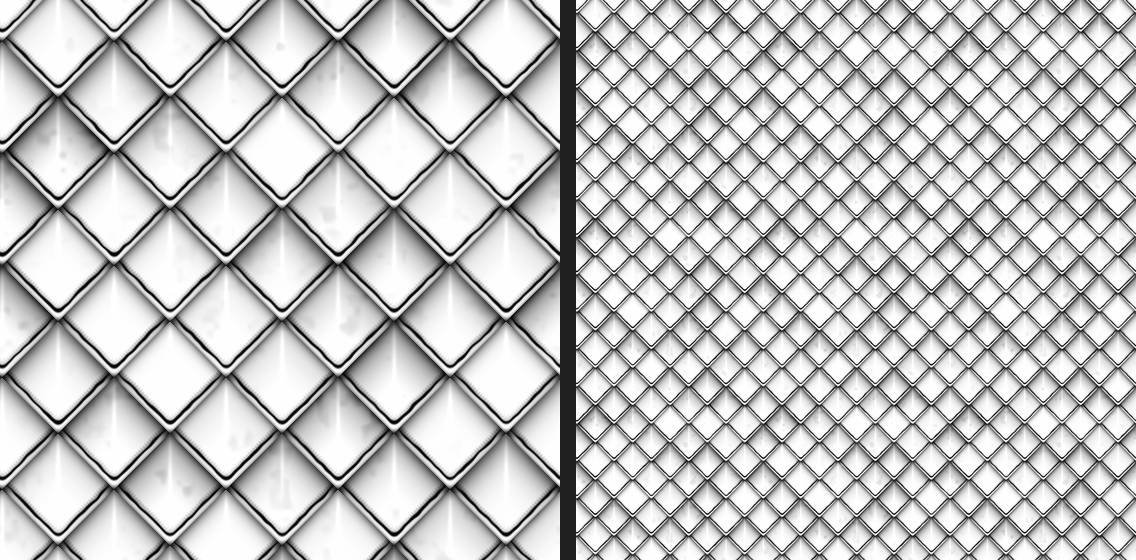
Left, the tile; right, the same tile 3 across and 3 down.
Give the GLSL for this texture map, as a Shadertoy shader.

```glsl
// Overlapping square scales set on their corners: five across, ten staggered rows.
// A 45-degree lattice gives each scale edge coordinates; distances to its edges
// place the rim, groove, serrated bevel and the shadow thrown by the scales above.

float hash(vec2 p)
{
    vec3 h = fract(p.xyx * vec3(0.1031, 0.1030, 0.0973));
    h += dot(h, h.yzx + 33.33);
    return fract((h.x + h.y) * h.z);
}

// Value noise that wraps after "period" cells.
float wrapNoise(vec2 uv, float period)
{
    vec2 p = uv * period, i = floor(p), f = fract(p);
    f = f * f * (3.0 - 2.0 * f);
    vec2 lo = mod(i, period), hi = mod(i + 1.0, period);
    return mix(mix(hash(lo), hash(vec2(hi.x, lo.y)), f.x),
               mix(hash(vec2(lo.x, hi.y)), hash(hi), f.x), f.y);
}

float smoothMin(float a, float b, float k)
{
    float h = max(k - abs(a - b), 0.0) / k;
    return min(a, b) - h * h * k * 0.25;
}

void mainImage(out vec4 fragColor, in vec2 fragCoord)
{
    vec2 uv = fragCoord / iResolution.xy;
    float soft = max(0.008, 7.0 / iResolution.y);

    // Lattice: the bottom tip of each scale is edge = (0, 0), its top is (1, 1).
    vec2 q = uv * 5.0 - vec2(0.52, 0.128);
    vec2 lattice = vec2(q.x + q.y, q.y - q.x);
    vec2 cell = floor(lattice), edge = fract(lattice);
    vec2 id = mod(vec2(cell.x - cell.y, cell.x + cell.y), 10.0);
    float depth = hash(id + 3.7), grime = hash(id + 21.3);

    float lower = smoothMin(edge.x, edge.y, 0.09);
    float upper = smoothMin(1.0 - edge.x, 1.0 - edge.y, 0.07);
    float along = max(edge.x, edge.y);
    float side = edge.x - edge.y;
    float wobble = wrapNoise(uv, 64.0) - 0.5;
    float cloud = wrapNoise(uv, 24.0) * 0.6 + wrapNoise(uv, 72.0) * 0.4;

    // Face: shadow from the scales above, broader and deeper on some.
    float reach = mix(0.05, 0.15, depth * depth);
    float shadow = mix(0.55, 0.78, depth) * exp(-max(upper, 0.0) / reach);
    shadow *= mix(0.8, 1.05, abs(side));
    float tone = 1.0 - shadow;
    tone -= 0.28 * grime * grime * (1.0 - smoothstep(0.0, 0.6, upper));
    tone -= 0.12 * grime * smoothstep(0.6, 0.9, cloud) * smoothstep(0.1, 0.3, lower);

    // Faint bright ridge running down from the top corner.
    float ridge = exp(-side * side / 0.0012) * smoothstep(0.35, 0.7, along);
    tone += 0.1 * ridge * (1.0 - smoothstep(0.9, 1.0, along));

    // Serrated bevel just inside the groove.
    float teeth = 0.008 * sin(along * 163.36) + 0.012 * wobble;
    float bevel = 1.0 - smoothstep(0.09, 0.155, lower + teeth);
    tone *= 1.0 - bevel * mix(0.12, 0.42, along);

    // Rounded rim, bright at the tip and greyer toward the side corners.
    float crown = smoothstep(-0.015, 0.035, lower);
    float rim = mix(0.38, mix(1.0, 0.76, along), crown);
    rim *= 1.0 - 0.65 * exp(-max(1.0 - along, 0.0) / 0.07);
    tone = mix(rim, tone, smoothstep(0.062 - soft, 0.062 + soft, lower));

    // Black groove with an uneven course and weight.
    float halfWidth = 0.016 + 0.009 * (wrapNoise(uv + 0.37, 40.0) - 0.5);
    halfWidth *= 1.0 - 0.6 * smoothstep(0.82, 1.0, along);
    float groove = abs(lower - 0.077 + 0.02 * wobble * smoothstep(0.1, 0.3, along));
    tone = mix(0.015, tone, smoothstep(halfWidth - soft, halfWidth + soft, groove));

    // Dark pockets at the side corners and under the rounded tips.
    float pocket = length(vec2(1.0 - along, min(edge.x, edge.y)));
    tone *= 1.0 - mix(0.45, 0.8, depth) * exp(-pocket * pocket / 0.009);
    tone *= mix(0.25, 1.0, smoothstep(-0.02 - soft, soft - 0.008, lower));

    fragColor = vec4(vec3(clamp(tone, 0.01, 0.995)), 1.0);
}
```
